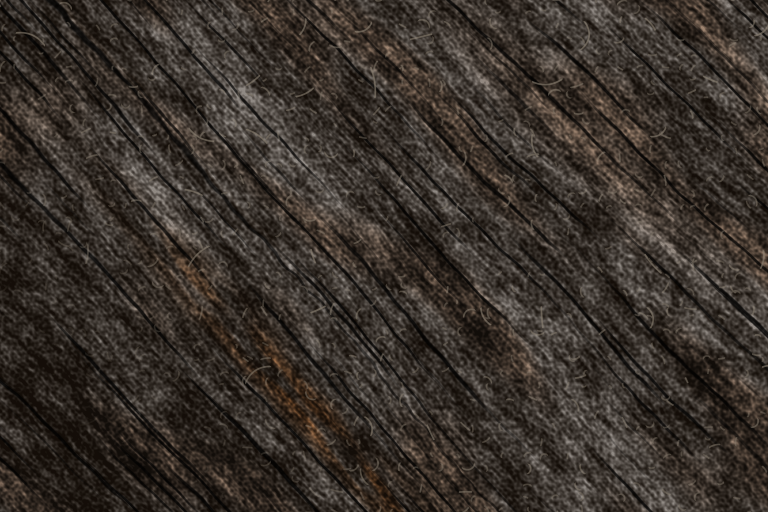
Give the GLSL for this texture, as a WebGL 1 fragment shader.

```glsl
precision highp float;
uniform vec2 u_resolution;

const vec2 GRAIN_DIR = vec2(0.695, -0.72);
const vec2 CROSS_DIR = vec2(0.72, 0.695);
const vec3 WARM_OFFSET = vec3(0.025, 0.0, -0.022);
const vec3 RUST_TINT = vec3(1.65, 0.98, 0.45);
const vec3 BROWN_TINT = vec3(1.2, 0.95, 0.76);
const vec3 HAIR_COLOR = vec3(0.55, 0.51, 0.45);

float hash(vec2 p) {
  vec3 q = fract(p.xyx * 0.1031);
  q += dot(q, q.yzx + 33.33);
  return fract((q.x + q.y) * q.z);
}

float corner(vec2 cell, vec2 offset) {
  float angle = 6.2832 * hash(cell);
  return dot(vec2(cos(angle), sin(angle)), offset);
}

// Gradient noise scaled to roughly unit variance
float noise(vec2 p) {
  vec2 i = floor(p), f = p - i, e = vec2(1.0, 0.0);
  vec2 s = f * f * f * (f * (f * 6.0 - 15.0) + 10.0);
  float low = mix(corner(i, f), corner(i + e.xy, f - e.xy), s.x);
  float high = mix(corner(i + e.yx, f - e.yx), corner(i + e.xx, f - e.xx), s.x);
  return 4.5 * mix(low, high, s.y);
}

float patchMask(vec2 q, vec2 center, vec2 radii) {
  vec2 d = (q - center) / radii;
  return exp(-dot(d, d));
}

// Grain space: x runs along the fibres, y across them, gently fanned
vec2 toGrain(vec2 p) {
  vec2 q = vec2(dot(p, GRAIN_DIR), dot(p, CROSS_DIR));
  q.y += 0.05 * q.x * cos((q.y - 0.74) * 4.2);
  q.y += 0.003 * noise(q * vec2(3.0, 5.0)) + 0.0008 * noise(q * vec2(18.0, 30.0));
  return q;
}

float fibreTone(vec2 q, vec2 p) {
  float z = 0.30 * noise(q * vec2(2.0, 6.0) + 3.7);
  z += 0.32 * noise(q * vec2(3.0, 26.0) + 11.3);
  z += 0.28 * noise(q * vec2(11.0, 24.0) + 23.1);
  z += 0.42 * noise(q * vec2(14.0, 90.0) + 5.9);
  z += 0.40 * noise(q * vec2(45.0, 165.0) + 41.2);
  return z + 0.45 * noise(p * 135.0 + 17.0);
}

float layoutTone(vec2 q) {
  float z = mix(-0.6, 0.2, smoothstep(0.25, 0.8, q.y));
  z += 1.0 * patchMask(q, vec2(-0.22, 0.62), vec2(0.17, 0.045));
  z += 0.6 * patchMask(q, vec2(-0.38, 0.87), vec2(0.22, 0.08));
  z += 0.4 * patchMask(q, vec2(0.62, 1.13), vec2(0.20, 0.07));
  z -= 0.8 * patchMask(q, vec2(-0.12, 0.27), vec2(0.30, 0.08));
  return z - 0.7 * patchMask(q, vec2(0.52, 0.75), vec2(0.22, 0.06));
}

float slit(float d, float width, float aa) {
  return 1.0 - smoothstep(width * 0.4, width + aa, abs(d));
}

// Thin broken splits, one per lane across the grain
float splits(vec2 q, float lanes, float width, float aa) {
  float y = q.y * lanes, id = floor(y);
  float d = (y - id - mix(0.25, 0.75, hash(vec2(id, lanes)))) / lanes;
  float presence = smoothstep(-0.1, 1.1, noise(vec2(q.x * 2.2, id * 7.37 + lanes)));
  return presence * slit(d, width * presence, aa);
}

// One short curved hair per chosen cell
float hair(vec2 p, float cells, float chance, float width, float aa) {
  vec2 g = p * cells, id = floor(g);
  vec2 center = 0.35 + 0.3 * vec2(hash(id + 3.0), hash(id + 19.0));
  float angle = 6.2832 * hash(id + 37.0), c = cos(angle), s = sin(angle);
  vec2 o = g - id - center;
  o = vec2(c * o.x + s * o.y, c * o.y - s * o.x);
  float halfLength = mix(0.1, 0.28, hash(id + 53.0));
  float bend = mix(-2.2, 2.2, hash(id + 71.0));
  float dy = (o.y - bend * o.x * o.x) / sqrt(1.0 + 4.0 * bend * bend * o.x * o.x);
  float d = length(vec2(max(abs(o.x) - halfLength, 0.0), dy)) / cells;
  return step(hash(id + 97.0), chance) * slit(d, width, aa);
}

void main() {
  vec2 p = gl_FragCoord.xy / u_resolution.y;
  float aa = 1.0 / u_resolution.y;
  vec2 q = toGrain(p);

  // Weathered grey wood
  float z = clamp(fibreTone(q, p) + layoutTone(q) + 0.08, -1.9, 2.8);
  float tone = 0.18 + 0.092 * z + 0.013 * z * z;
  vec3 color = tone + WARM_OFFSET;

  // Brown and rust stains
  float brown = smoothstep(0.1, 1.6, noise(q * vec2(2.5, 9.0) + 61.0));
  brown = max(brown, patchMask(q, vec2(0.25, 1.32), vec2(0.3, 0.05)));
  color = mix(color, tone * BROWN_TINT, 0.7 * brown);
  float rust = patchMask(q, vec2(0.3, 0.58), vec2(0.42, 0.04));
  rust *= smoothstep(-1.3, 1.0, noise(q * vec2(6.0, 32.0) + 83.0));
  color = mix(color, tone * RUST_TINT, 0.85 * rust);

  // Long crack with a pale upper lip, then the fine splits
  float taper = smoothstep(-0.65, 0.55, q.x);
  float width = mix(0.0065, 0.0015, taper) * (1.0 + 0.25 * noise(vec2(q.x * 14.0, 2.5)));
  float offset = q.y - 0.737 - 0.0015 * noise(vec2(q.x * 24.0, 8.5));
  color *= 1.0 + 0.3 * (1.0 - taper) * slit(offset - 0.011, 0.005, aa);
  float dark = slit(offset, width, aa) * mix(1.0, 0.6, taper);
  for (int i = 0; i < 3; i++) {
    float layer = float(i);
    dark = max(dark, splits(q, 5.0 + 9.0 * layer, 0.0035 - 0.0007 * layer, aa));
  }
  color *= 1.0 - 0.78 * dark;

  // Loose hairs and small splinters
  float loose = 0.0;
  for (int i = 0; i < 3; i++) {
    float layer = float(i);
    float strand = hair(p + 0.37 * layer, 9.0 + 14.0 * layer, 0.22, 0.001, aa);
    loose = max(loose, strand * (0.6 - 0.1 * layer));
  }
  color = mix(color, HAIR_COLOR, loose * smoothstep(0.1, 0.7, q.y));

  gl_FragColor = vec4(color, 1.0);
}
```
